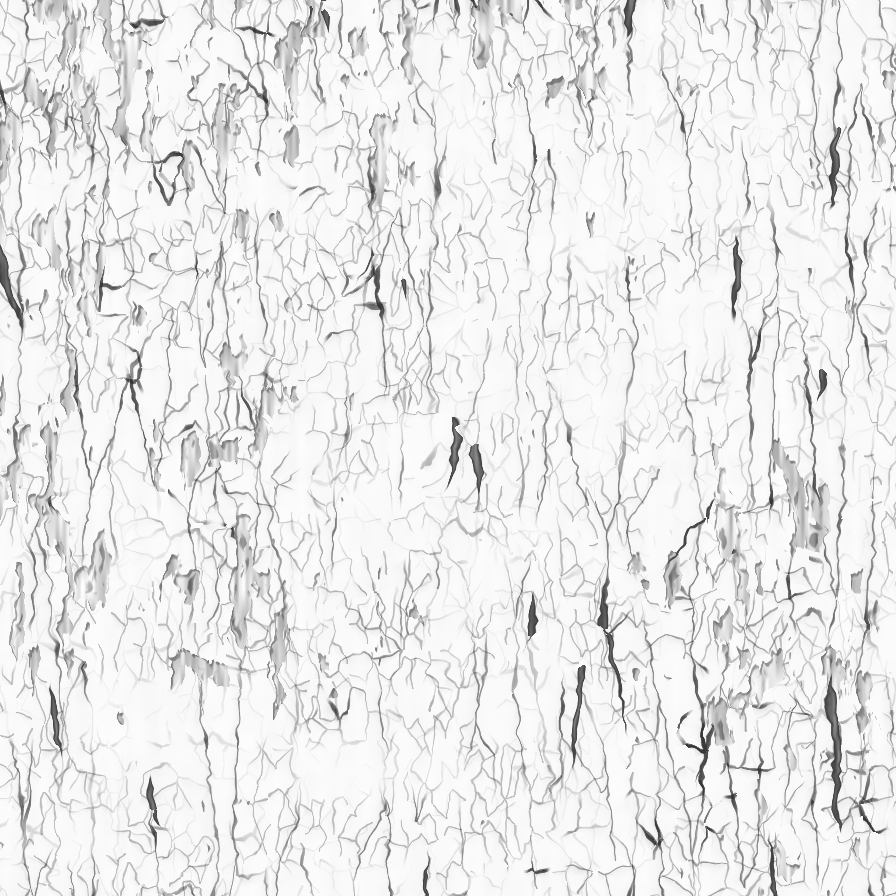
Write a WebGL 1 fragment shader that draws this texture.

```glsl
precision highp float;
uniform vec2 u_resolution;

const float PAINT = 0.980;
const float WOOD = 0.83;
const float GAP = 0.27;

vec2 hash2(vec2 p) {
  vec3 a = fract(p.xyx * vec3(0.1031, 0.1030, 0.0973));
  a += dot(a, a.yzx + 33.33);
  return fract((a.xx + a.yz) * a.zy);
}

// Bilinear blend of lattice hashes
vec2 lattice(vec2 i, vec2 f) {
  vec2 low = mix(hash2(i), hash2(i + vec2(1.0, 0.0)), f.x);
  vec2 high = mix(hash2(i + vec2(0.0, 1.0)), hash2(i + 1.0), f.x);
  return mix(low, high, f.y);
}

float noise(vec2 p) {
  vec2 f = fract(p);
  return lattice(floor(p), f * f * (3.0 - 2.0 * f)).x;
}

float fbm(vec2 p) {
  float sum = 0.0, gain = 0.5;
  for (int i = 0; i < 4; i++) {
    sum += gain * noise(p);
    p = p * 2.03 + 17.0;
    gain *= 0.5;
  }
  return sum / 0.9375;
}

// Kinks straight borders into angular breaks
vec2 ragged(vec2 p, float freq, float amount) {
  return p + amount * (lattice(floor(p * freq), fract(p * freq)) - 0.5);
}

// Nearest cell border: distance in canvas units, outward normal, border id
vec4 cellBorder(vec2 p, vec2 scale, float seed) {
  vec2 q = p * scale + seed;
  vec2 cell = floor(q), f = q - cell;
  vec2 nearest = vec2(0.0), home = vec2(0.0);
  float best = 8.0;
  for (int j = -1; j <= 1; j++)
    for (int i = -1; i <= 1; i++) {
      vec2 g = vec2(float(i), float(j));
      vec2 r = g + hash2(cell + g) - f;
      if (dot(r, r) < best) { best = dot(r, r); nearest = r; home = g; }
    }
  vec4 border = vec4(8.0, 0.0, 0.0, 0.0);
  for (int j = -2; j <= 2; j++)
    for (int i = -2; i <= 2; i++) {
      vec2 g = vec2(float(i), float(j));
      vec2 r = g + hash2(cell + g) - f;
      vec2 across = r - nearest;
      if (dot(across, across) > 0.0001) {
        vec2 normal = normalize(across), slope = normal * scale;
        float d = dot(0.5 * (r + nearest), normal) / length(slope);
        if (d < border.x)
          border = vec4(d, normalize(slope), hash2(2.0 * cell + g + home + 7.0).x);
      }
    }
  return border;
}

// Crisp line; widths below a pixel fade instead of breaking up
float stroke(float d, float width, float px) {
  return min(1.0, 1.5 * width / px)
    * (1.0 - smoothstep(max(width - 0.6 * px, 0.0), width + 0.6 * px, d));
}

// Soft shade on the low side of a lifted edge
float lipShade(vec4 border, float reach) {
  return exp(-border.x / reach) * max(border.z + 0.2 * border.y, 0.0);
}

float peelField(vec2 p, float zone) {
  return fbm(p * vec2(52.0, 20.0)) + 0.16 * (noise(p * vec2(190.0, 38.0)) - 0.5)
    + 0.26 * (zone - 1.0);
}

void main() {
  float px = 1.0 / min(u_resolution.x, u_resolution.y);
  vec2 uv = gl_FragCoord.xy * px;
  vec2 p = ragged(ragged(ragged(uv, 23.0, 0.008), 61.0, 0.007), 140.0, 0.0045);

  // Zones where paint chips, peels or lifts
  float chipZone = mix(0.15, 1.0, smoothstep(0.40, 0.60, fbm(uv * vec2(5.0, 3.5) + 3.0)));
  float peelZone = smoothstep(0.42, 0.66, fbm(uv * vec2(3.5, 3.0) + 29.0));
  float lift = smoothstep(0.55, 0.95, noise(uv * vec2(33.0, 29.0) + 5.0));
  float grain = noise(uv * vec2(250.0, 26.0) + 9.0);

  // Paint skin with faint brush marks
  float tone = PAINT + 0.014 * (noise(uv * vec2(110.0, 10.0)) - 0.5)
    + 0.020 * (fbm(uv * 40.0) - 0.5);

  // Hairline cracks
  vec4 hair = cellBorder(p, vec2(64.0, 30.0), 90.0);
  float hairAmount = smoothstep(0.35, 0.70, noise(uv * vec2(20.0, 14.0) + 60.0))
    * step(0.40, hair.w);
  tone *= 1.0 - 0.24 * hairAmount * stroke(hair.x, 0.0009, px);
  tone -= 0.07 * hairAmount * lipShade(hair, 0.0035);

  // Long upright cracks
  vec4 split = cellBorder(p, vec2(31.0, 4.8), 20.0);
  float splitAmount = smoothstep(0.15, 0.50, split.w)
    * smoothstep(0.25, 0.60, noise(uv * vec2(24.0, 15.0) + 80.0))
    * smoothstep(0.60, 0.92, abs(split.y));
  tone *= 1.0 - (0.42 + 0.22 * lift) * splitAmount
    * stroke(split.x, 0.0009 + 0.0012 * lift, px);
  tone -= 0.06 * splitAmount * exp(-split.x / 0.003) * step(0.0, split.y);

  // Chipped flakes with lifted edges
  vec4 chip = cellBorder(p, vec2(37.0, 29.0), 50.0);
  float chipAmount = chipZone * smoothstep(0.25, 0.50, chip.w)
    * smoothstep(0.15, 0.50, noise(uv * 45.0 + 31.0));
  float chipWidth = 0.0009 + lift * (0.0004 + 0.0026 * max(chip.z, 0.0));
  tone *= 1.0 - (0.32 + 0.32 * lift) * chipAmount * stroke(chip.x, chipWidth, px);
  tone -= (0.08 + 0.16 * lift) * chipAmount * lipShade(chip, 0.0045);

  // Peeled slivers baring streaked wood
  float field = peelField(p, peelZone);
  float cover = peelField(p + vec2(-0.0015, 0.003), peelZone);
  float soft = 13.0 * px;
  float bare = smoothstep(0.61 - soft, 0.61 + soft, field);
  float shadow = bare * (1.0 - smoothstep(0.59, 0.65, cover));
  float wood = WOOD + 0.34 * (grain - 0.5) - 0.30 * smoothstep(0.76, 0.84, field);
  tone = mix(tone, wood, bare);
  tone *= 1.0 - 0.34 * shadow;

  // Rare upright gashes, dark at the rim
  vec4 gash = cellBorder(p, vec2(13.0, 4.0), 130.0);
  float opening = smoothstep(0.58, 0.95, noise(uv * vec2(13.0, 10.0) + 14.0))
    * step(0.50, gash.w) * smoothstep(0.70, 0.96, abs(gash.y));
  float gashWidth = 0.0058 * opening;
  float depth = GAP + 0.34 * grain * smoothstep(0.0, 0.004, gashWidth - gash.x);
  tone = mix(tone, depth, stroke(gash.x, gashWidth, px) * smoothstep(0.0, 0.2, opening));
  tone -= 0.05 * opening * exp(-gash.x / 0.008);

  gl_FragColor = vec4(vec3(clamp(tone, 0.22, 1.0)), 1.0);
}
```
